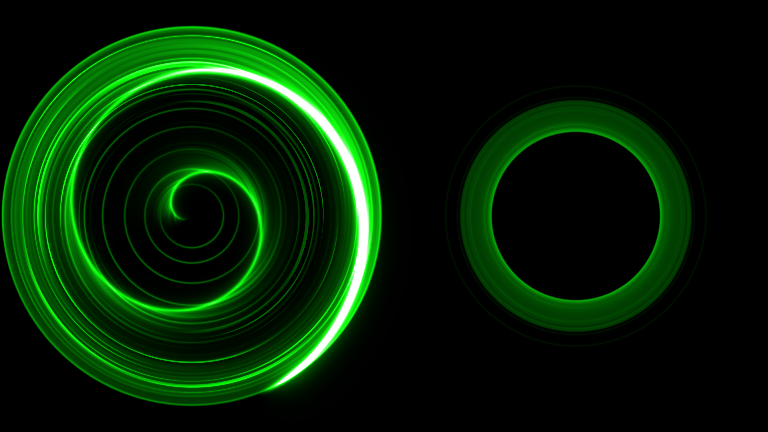
Reproduce this background procedurally as a Shadertoy shader.

```glsl
// Neon green spiral of fine circular streaks beside a glowing hollow ring.

#define SPIRAL_CENTER vec2(0.444, 0.5)
#define RING_CENTER vec2(1.333, 0.5)
#define DISC_RADIUS 0.44
#define ARM_BASE 0.155
#define ARM_PITCH 0.24
#define ARM_START -0.63
#define ARM_END 1.186
#define RING_INNER 0.195
#define RING_OUTER 0.268
#define STREAK_SCALE 230.0

const float TAU = 6.2831853;

// Sine-free hash of one number.
float hash(float n) {
    n = fract(n * 0.1031);
    n *= n + 33.33;
    return fract(n * (n + n));
}

// One ring of the streak field; its strength drifts slowly around the circle.
float ringCell(float id, float angle) {
    float drift = cos(angle + TAU * hash(id + 71.0));
    float breaks = cos(5.0 * angle + TAU * hash(id + 137.0));
    return hash(id) * (0.8 + 0.25 * drift + 0.12 * breaks);
}

float streaks(float radius, float angle, float scale) {
    float x = radius * scale;
    float id = floor(x);
    return mix(ringCell(id, angle), ringCell(id + 1.0, angle),
               smoothstep(0.0, 1.0, x - id));
}

float softStep(float edge, float x, float px) {
    return smoothstep(edge - px, edge + px, x);
}

float thinCircle(float radius, float target, float px) {
    float d = (radius - target) / max(0.0022, px);
    return exp(-d * d);
}

float spiralLight(vec2 p, float px) {
    float r = length(p);
    float angle = atan(p.y, p.x);
    float fine = streaks(r, angle, STREAK_SCALE);
    float coarse = streaks(r, angle, STREAK_SCALE * 0.37);
    float grain = 0.3 + 0.75 * fine + 0.45 * coarse;
    float disc = 1.0 - softStep(DISC_RADIUS, r, px);

    // Rings shared by the whole disc: dense outside, sparse lines within.
    float light = 0.36 * smoothstep(0.29, 0.40, r) * grain * disc;
    light += 0.5 * smoothstep(0.57, 0.95, fine) * smoothstep(0.20, 0.32, r) * disc;
    light += 0.25 * thinCircle(r, DISC_RADIUS - 0.003, px);
    for (int i = 0; i < 6; i++) {
        float n = float(i);
        float target = 0.062 + 0.045 * n + 0.012 * hash(n + 9.0);
        float fade = 0.65 + 0.35 * cos(angle + 1.0 + 0.6 * n);
        light += 0.38 * fade * thinCircle(r, target, px);
    }

    // Spiral windings; turn counts clockwise revolutions along the arm.
    for (int k = -1; k <= 1; k++) {
        float turn = float(k) - angle / TAU;
        float d = r - (ARM_BASE + ARM_PITCH * turn);
        float alive = smoothstep(ARM_START, ARM_START + 0.2, turn)
                    * (1.0 - smoothstep(ARM_END - 0.035, ARM_END + 0.01, turn));
        float heat = smoothstep(0.6, 0.95, turn);
        float taper = 1.0 - smoothstep(1.02, ARM_END, turn);

        float width = 0.0045 + 0.006 * heat * (0.25 + 0.75 * taper);
        float core = (0.45 + 1.7 * heat) * exp(-d * d / (width * width));
        float halo = (0.38 + 0.35 * heat) * exp(-abs(d) / mix(0.013, 0.019, heat));

        // Streaks trail outward from the arm and stop at the disc rim.
        float reach = mix(0.034, 0.10, smoothstep(0.2, 0.6, turn));
        float trail = 0.55 * exp(-max(d, 0.0) / reach) * softStep(0.0, d, 0.003);
        light += alive * (core + halo + trail * grain * disc);
    }
    return light;
}

float ringLight(vec2 p, float px) {
    float r = length(p);
    float angle = atan(p.y, p.x);
    float body = softStep(RING_INNER, r, px) * (1.0 - softStep(RING_OUTER, r, px));
    float across = max(r - RING_INNER, 0.0);
    float light = 0.24 + 0.17 * exp(-across / 0.025) + 0.38 * exp(-across / 0.005);
    light *= 0.88 + 0.24 * streaks(r, angle, STREAK_SCALE * 0.8);
    light -= 0.07 * thinCircle(r, RING_OUTER - 0.012, px);
    return body * light + 0.06 * thinCircle(r, 0.301, px)
         + 0.06 * thinCircle(r, RING_OUTER + 0.006, px);
}

// Green that burns out to white.
vec3 neon(float light) {
    float side = 0.06 * min(light * light, 1.5) + 1.1 * max(light - 1.15, 0.0);
    return clamp(vec3(side, light, side), 0.0, 1.0);
}

void mainImage(out vec4 fragColor, in vec2 fragCoord) {
    float px = 1.0 / iResolution.y;
    vec2 uv = fragCoord * px;
    float light = spiralLight(uv - SPIRAL_CENTER, px) + ringLight(uv - RING_CENTER, px);
    fragColor = vec4(neon(light), 1.0);
}
```
